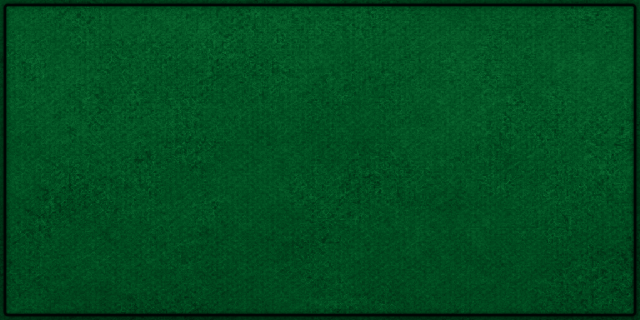
Reproduce this texture procedurally as a WebGL 2 fragment shader.

```glsl
#version 300 es
precision highp float;

uniform vec2 u_resolution;
out vec4 fragColor;

const float PI = 3.14159265;

float hash(vec2 cell) {
  return fract(sin(dot(cell, vec2(127.1, 311.7))) * 43758.5453);
}

float valueNoise(vec2 p) {
  vec2 cell = floor(p);
  vec2 f = fract(p);
  f = f * f * (3.0 - 2.0 * f);
  float low = mix(hash(cell), hash(cell + vec2(1.0, 0.0)), f.x);
  float high = mix(hash(cell + vec2(0.0, 1.0)), hash(cell + 1.0), f.x);
  return mix(low, high, f.y);
}

// Layered noise, centred on zero
float fbm(vec2 p, int octaves) {
  float sum = 0.0;
  float amplitude = 0.5;
  for (int i = 0; i < octaves; i++) {
    sum += amplitude * (valueNoise(p) - 0.5);
    p = mat2(1.6, 1.2, -1.2, 1.6) * p + 17.3;
    amplitude *= 0.62;
  }
  return sum;
}

float roundedBox(vec2 p, vec2 halfSize, float radius) {
  vec2 q = abs(p) - halfSize + radius;
  return length(max(q, 0.0)) + min(max(q.x, q.y), 0.0) - radius;
}

// Crossed diagonal threads over a fine vertical rib
float weave(vec2 p, float period) {
  vec2 q = p * 2.0 * PI / period;
  float rising = sin(0.6 * q.x - q.y);
  float falling = sin(0.6 * q.x + q.y);
  float rib = sin(1.2 * q.x);
  return 0.5 * rising + 0.3 * falling + 0.35 * rising * falling + 0.3 * rib;
}

// Thin curved fibres along the contours of a noise field, leaning diagonally
float strands(vec2 p, float scale) {
  vec2 q = mat2(0.8, -0.6, 0.5, 1.0) * p * scale;
  float field = valueNoise(q) + 0.35 * valueNoise(q * 2.1 + 9.0);
  float ridge = 1.0 - smoothstep(0.0, 0.14, abs(field - 0.67));
  return ridge * smoothstep(0.25, 0.65, valueNoise(q * 0.8 + 51.0));
}

float feltShade(vec2 p) {
  float blotches = fbm(p * vec2(3.5, 5.0) + 5.0, 6);
  float wear = smoothstep(-0.12, 0.28, fbm(p * 5.0 + 31.0, 5));
  float mottle = fbm(p * 34.0 + 63.0, 4);
  float pits = smoothstep(0.08, 0.42, mottle + 0.3 * fbm(p * 9.0 + 12.0, 3));
  float grain = valueNoise(p * 190.0) + hash(floor(p * 256.0)) - 1.0;
  float speck = smoothstep(0.55, 0.92, valueNoise(p * 128.0 + 83.0));

  float shade = mix(0.274, 0.340, smoothstep(0.0, 0.95, p.y));
  shade += 0.058 * blotches + 0.045 * mottle;
  shade += 0.019 * weave(p, 0.019);
  shade += 0.052 * grain * (0.85 + 0.4 * wear);
  shade += 0.046 * strands(p, 66.0) * (0.6 + 0.7 * wear);
  return shade - 0.055 * speck * (0.45 + 0.8 * wear) - 0.06 * pits * wear;
}

vec3 feltColor(float shade) {
  float green = max(shade, 0.0);
  float lift = max(green - 0.305, 0.0);
  return vec3(0.4 * lift, green, 0.422 * green + 0.15 * lift);
}

void main() {
  vec2 p = gl_FragCoord.xy / u_resolution.y;
  vec2 center = 0.5 * u_resolution / u_resolution.y;
  float pixel = 1.0 / u_resolution.y;
  float shade = feltShade(p);

  // Inset seam with a soft shadow and a darker outer rim
  float seam = roundedBox(p - center, center - 0.0155, 0.01);
  float rim = smoothstep(-pixel, pixel, seam);
  float shadow = exp(-abs(seam) / 0.007);
  float line = 1.0 - smoothstep(0.0016, 0.0036 + pixel, abs(seam));
  shade *= mix(1.0, 0.72, rim) * (1.0 - 0.55 * shadow);

  vec3 color = feltColor(shade);
  color = mix(color, vec3(0.0, 0.022, 0.012), line * 0.96);
  fragColor = vec4(color, 1.0);
}
```
